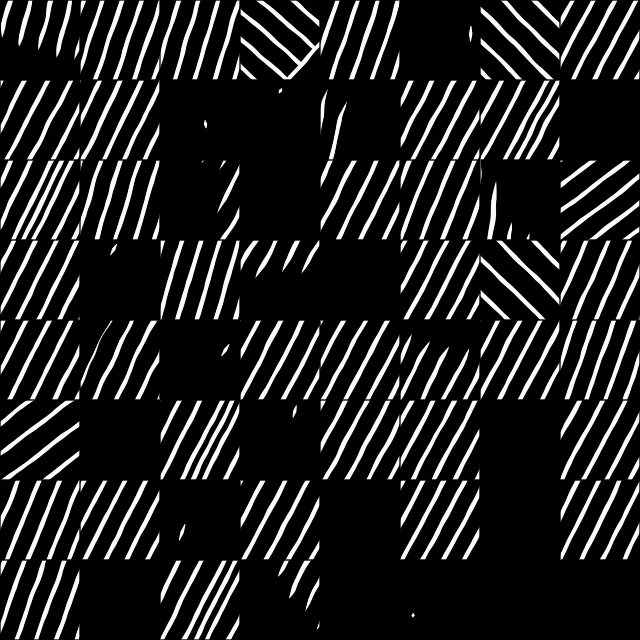
Reproduce this pattern procedurally as a WebGL 2 fragment shader.

```glsl
#version 300 es
precision highp float;

uniform vec2 u_resolution;
out vec4 fragColor;

const vec3 GROUND = vec3(0.0);
const vec3 CHALK = vec3(0.985);
const float CELLS = 8.0;            // repeats across and down
// Lengths below are in cell widths
const float HALF_WIDTH = 0.027;
const float SPACING = 0.242;
const float WIDE_SPACING = 0.32;    // largest gap in oblique cells
const float SEAM = 0.008;           // dark margin inside each cell
const float WOBBLE = 0.022;
const float WOBBLE_FREQ = 4.0;
const float TAPER = 0.14;           // length of a worn stroke tip
const float BAR_OFFSET = -0.4;      // closing bar of oblique cells
// Cumulative shares of the cell kinds; the rest are full
const float EMPTY_SHARE = 0.20;
const float WORN_SHARE = 0.37;
const float OBLIQUE_SHARE = 0.45;
const float DOUBLED_CHANCE = 0.12;
const float BAR_CHANCE = 0.35;
const float SPECK_CHANCE = 0.45;

// Integer hash giving three values from 0 to 1
vec3 hash3(ivec3 key) {
    uvec3 v = uvec3(key) * 1664525u + 1013904223u;
    v.x += v.y * v.z;
    v.y += v.z * v.x;
    v.z += v.x * v.y;
    v ^= v >> 16u;
    v.x += v.y * v.z;
    v.y += v.z * v.x;
    v.z += v.x * v.y;
    return vec3(v >> 16u) / 65536.0;
}

// Smooth value noise from -1 to 1
float noise(vec2 p) {
    ivec2 i = ivec2(floor(p));
    vec2 f = fract(p);
    f = f * f * (3.0 - 2.0 * f);
    float a = hash3(ivec3(i, 91)).x;
    float b = hash3(ivec3(i + ivec2(1, 0), 91)).x;
    float c = hash3(ivec3(i + ivec2(0, 1), 91)).x;
    float d = hash3(ivec3(i + ivec2(1, 1), 91)).x;
    return 2.0 * mix(mix(a, b, f.x), mix(c, d, f.x), f.y) - 1.0;
}

float fill(float dist, float pixel) {
    return 1.0 - smoothstep(-0.6 * pixel, 0.6 * pixel, dist);
}

// Short tapered fleck left in an otherwise empty cell
float speck(vec2 p, ivec2 cell, float pixel) {
    vec3 place = hash3(ivec3(cell, 5));
    vec3 shape = hash3(ivec3(cell, 6));
    vec2 q = p - mix(vec2(0.1), vec2(0.9), place.xy);
    float angle = mix(0.6, 2.1, place.z);
    vec2 dir = vec2(cos(angle), sin(angle));
    float reach = mix(0.02, 0.13, shape.y * shape.y);
    float along = clamp(dot(q, dir), -reach, reach);
    float taper = 1.0 - 0.7 * abs(along) / reach;
    float dist = length(q - along * dir) - 0.022 * taper;
    return fill(dist, pixel) * step(shape.x, SPECK_CHANCE);
}

// Hatching of one cell
float strokes(vec2 p, ivec2 cell, float kind, float pixel) {
    vec3 tilt = hash3(ivec3(cell, 2));
    vec3 extra = hash3(ivec3(cell, 3));
    bool worn = kind < WORN_SHARE;
    bool oblique = !worn && kind < OBLIQUE_SHARE;

    // Slant and spacing
    float lean = worn ? mix(0.0, 0.7, tilt.x) : 0.53 - 0.25 * pow(tilt.x, 3.0);
    float angle = atan(1.0, lean);
    float gap = SPACING * mix(0.94, 1.06, tilt.y);
    if (oblique) {
        angle = tilt.x < 0.25 ? 0.65 : mix(2.25, 2.6, tilt.z);
        gap = mix(SPACING, WIDE_SPACING, tilt.y);
    }
    vec2 dir = vec2(cos(angle), sin(angle));
    vec2 q = p - 0.5;
    float along = dot(q, dir);

    // Uneven hand-drawn course and thickness
    vec2 grain = p * WOBBLE_FREQ + vec2(cell) * 17.0;
    float drift = noise(grain) * WOBBLE * (worn ? 1.0 : 0.45);
    float halfWidth = HALF_WIDTH * (1.0 + 0.14 * noise(grain * 2.3 + 40.0));
    float s = (dot(q, vec2(dir.y, -dir.x)) + drift) / gap + extra.x;
    float dist = abs(fract(s) - 0.5) * gap;

    // Extra stroke between two neighbours
    if (!worn && !oblique && extra.y < DOUBLED_CHANCE) {
        dist = min(dist, abs(s - 1.0) * gap);
    }

    // Wear: each stroke ends at its own ragged distance
    float radius = halfWidth;
    if (worn) {
        float turn = 6.2832 * extra.y;
        float ragged = hash3(ivec3(cell, 20 + int(floor(s)))).x - 0.5;
        float keep = dot(q, vec2(cos(turn), sin(turn)));
        keep += mix(-0.25, 0.3, extra.z) + 0.25 * ragged;
        radius = mix(-pixel, halfWidth, sqrt(clamp(keep / TAPER, 0.0, 1.0)));
    }
    float shape = dist - radius;

    // Closing bar across the stroke ends
    if (oblique && extra.z < BAR_CHANCE) {
        shape = max(shape, BAR_OFFSET - along);
        shape = min(shape, abs(along + drift - BAR_OFFSET) - halfWidth);
    }
    return fill(shape, pixel);
}

void main() {
    vec2 grid = gl_FragCoord.xy / u_resolution * CELLS;
    float pixel = CELLS / min(u_resolution.x, u_resolution.y);
    ivec2 cell = ivec2(floor(grid));
    vec2 p = fract(grid);

    float kind = hash3(ivec3(cell, 1)).x;
    float ink = kind < EMPTY_SHARE ? speck(p, cell, pixel) : strokes(p, cell, kind, pixel);

    // Trim at the cell seams
    vec2 edge = min(p, 1.0 - p);
    ink *= fill(SEAM - min(edge.x, edge.y), pixel);
    fragColor = vec4(mix(GROUND, CHALK, ink), 1.0);
}
```
